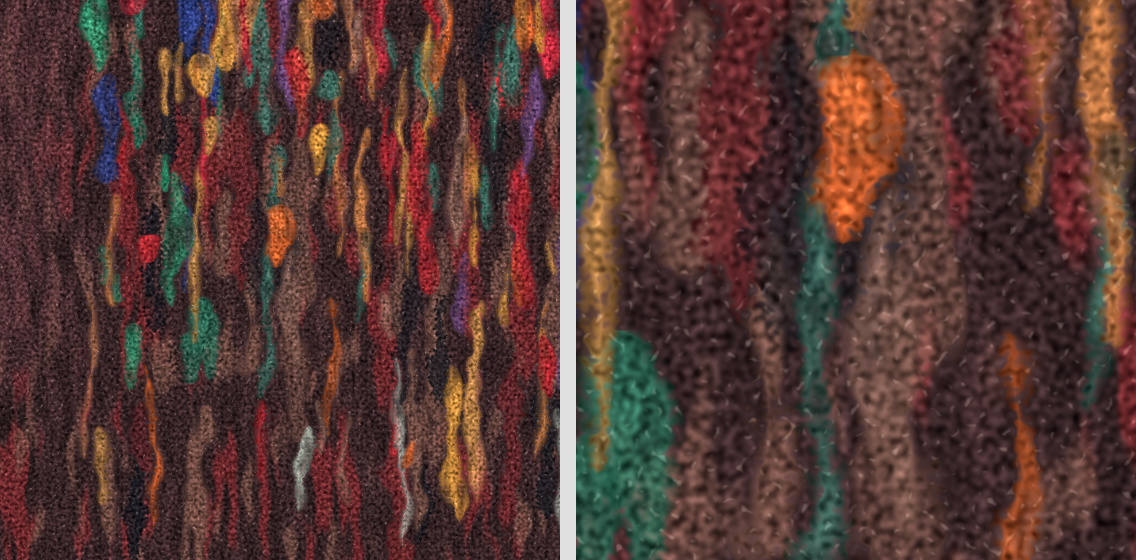
Left: the whole. Right: its middle third, enlarged.
Give the GLSL for this texture, as a Shadertoy shader.

```glsl
#define STROKES 104
#define DARK_STROKES 44
#define EDGE 0.0050
#define WARP 0.010
#define ROUGHNESS 0.014
#define GRAIN 0.40
#define GRAIN_SCALE 145.0
#define WEAVE 0.035
#define THREADS 128.0
#define SPECKS 0.22

const vec3 SHADOW = vec3(0.215, 0.140, 0.148);
const vec3 WINE   = vec3(0.430, 0.150, 0.165);
const vec3 UMBER  = vec3(0.450, 0.305, 0.265);
const vec3 MAUVE  = vec3(0.350, 0.205, 0.225);
const vec3 INK    = vec3(0.095, 0.100, 0.125);

// Four cool-zone paints first, then the warm ones
const vec3 PAINT[14] = vec3[14](
    vec3(0.17, 0.53, 0.39), vec3(0.15, 0.43, 0.34),
    vec3(0.17, 0.23, 0.48), vec3(0.76, 0.17, 0.24),
    vec3(0.84, 0.38, 0.17), vec3(0.86, 0.59, 0.24),
    vec3(0.74, 0.47, 0.33), vec3(0.42, 0.28, 0.48),
    vec3(0.68, 0.15, 0.18), vec3(0.64, 0.67, 0.62),
    vec3(0.78, 0.48, 0.27), vec3(0.53, 0.38, 0.33),
    vec3(0.22, 0.42, 0.37), vec3(0.74, 0.52, 0.27));

vec4 hash4(float n) {
    vec4 q = fract(n * vec4(0.1031, 0.1130, 0.0973, 0.1099) + 0.37);
    q += dot(q, q.wzxy + 33.33);
    return fract((q.xxyz + q.yzzw) * q.zywx);
}

vec2 gradient(vec2 cell) {
    vec3 q = fract(cell.xyx * vec3(0.1031, 0.1030, 0.0973));
    q += dot(q, q.yzx + 33.33);
    float angle = 6.2832 * fract((q.x + q.y) * q.z);
    return vec2(cos(angle), sin(angle));
}

float noise(vec2 p) {
    vec2 i = floor(p), f = p - i;
    vec2 u = f * f * f * (f * (f * 6.0 - 15.0) + 10.0);
    vec2 e = vec2(1.0, 0.0);
    float low = mix(dot(gradient(i), f), dot(gradient(i + e), f - e), u.x);
    float high = mix(dot(gradient(i + e.yx), f - e.yx),
                     dot(gradient(i + e.xx), f - e.xx), u.x);
    return 1.4 * mix(low, high, u.y);
}

// Coverage of one blunt, nearly upright stroke
float stroke(vec2 p, vec2 center, vec2 halfSize, float phase, float rough) {
    vec2 d = p - center;
    d.x += 0.005 * sin(d.y * 23.0 + phase) + d.y * 0.05 * sin(phase * 3.0);
    float t = d.y / halfSize.y;
    float swell = 0.85 + 0.3 * sin(d.y * 37.0 + phase * 2.0);
    float width = halfSize.x * swell * sqrt(max(1.0 - t * t * t * t, 0.0));
    float outside = max(abs(t) - 1.0, 0.0) * halfSize.y;
    return smoothstep(EDGE, -EDGE, abs(d.x) - width + outside + rough);
}

// Streaky ground: wine and umber dragged over shadow
vec3 ground(vec2 p) {
    float broad = noise(p * vec2(15.0, 3.5) + 4.0);
    float fine = noise(p * vec2(48.0, 10.0) + 19.0);
    float patchy = noise(p * vec2(26.0, 7.0) + 51.0);
    vec3 color = SHADOW * (1.0 + 0.35 * fine);
    color = mix(color, WINE, 0.9 * smoothstep(0.18, 0.55, broad + 0.6 * fine));
    color = mix(color, UMBER, 0.7 * smoothstep(0.25, 0.60, patchy + 0.4 * fine));
    float leftMargin = smoothstep(0.20, 0.04, p.x) * smoothstep(0.1, 0.6, p.y);
    return mix(color, MAUVE, leftMargin * clamp(0.55 + 0.9 * fine, 0.0, 1.0));
}

void mainImage(out vec4 fragColor, in vec2 fragCoord) {
    vec2 uv = fragCoord / iResolution.y;
    vec2 p = uv + WARP * vec2(noise(uv * vec2(11.0, 15.0)), noise(uv * 8.0 + 31.0));
    vec2 tilted = mat2(0.8, 0.6, -0.6, 0.8) * uv;
    float bristle = noise(uv * vec2(60.0, 32.0));
    float streak = noise(uv * vec2(38.0, 13.0) + 63.0);
    float grain = noise(uv * GRAIN_SCALE) + 0.7 * noise(tilted * GRAIN_SCALE * 1.4);
    float rough = ROUGHNESS * (0.45 * bristle + 0.35 * grain + 0.35 * streak);
    vec3 color = ground(p);

    // Wide, soft underpainting in ink, wine, shadow and umber
    for (int i = 0; i < DARK_STROKES; i++) {
        vec4 a = hash4(float(i) + 211.0), b = hash4(float(i) + 467.0);
        vec2 center = vec2(mix(0.16, 1.02, fract(float(i) * 0.618 + 0.1)), mix(0.05, 1.0, a.y));
        vec2 halfSize = vec2(mix(0.009, 0.026, a.z), mix(0.06, 0.20, a.w));
        float cover = stroke(p, center, halfSize, b.x * 6.28, rough * 1.5);
        vec3 tint = b.y < 0.42 ? INK : (b.y < 0.62 ? WINE : (b.y < 0.8 ? SHADOW : UMBER));
        color = mix(color, tint, cover * mix(0.55, 0.9, b.z));
    }

    // Bright strokes, crowded toward the top
    for (int i = 0; i < STROKES; i++) {
        vec4 a = hash4(float(i) + 17.0), b = hash4(float(i) + 739.0);
        vec2 center = vec2(mix(0.15, 1.02, fract(float(i) * 0.618 + 0.04 * a.x)),
                           1.02 - 0.92 * pow(a.y, 1.6));
        vec2 halfSize = vec2(mix(0.007, 0.025, b.x * b.x), mix(0.025, 0.17, pow(a.z, 1.3)));
        float cover = stroke(p, center, halfSize, a.w * 6.28, rough);
        bool cool = abs(center.x - 0.28) < 0.12 && b.y < 0.7;
        int pick = cool ? int(b.z * 4.0) : 3 + int(b.z * 11.0);
        vec3 tint = PAINT[pick] * (0.97 + 0.3 * bristle + 0.2 * streak);
        float wear = 1.0 - 0.5 * smoothstep(0.05, 0.7, 0.4 * grain - streak - 0.4 * bristle);
        color = mix(color, tint, cover * mix(0.7, 0.97, b.w) * wear);
    }

    // Canvas weave, paint grain and small glints
    vec2 thread = sin(uv * THREADS * 6.2832);
    float glint = smoothstep(0.38, 0.85, noise(tilted * 175.0 + 7.0));
    color *= 1.0 + GRAIN * grain + WEAVE * (thread.x + thread.y);
    color += SPECKS * glint * vec3(0.9, 0.85, 0.8) + 0.04 * grain;
    fragColor = vec4(clamp(color, 0.0, 1.0), 1.0);
}
```
